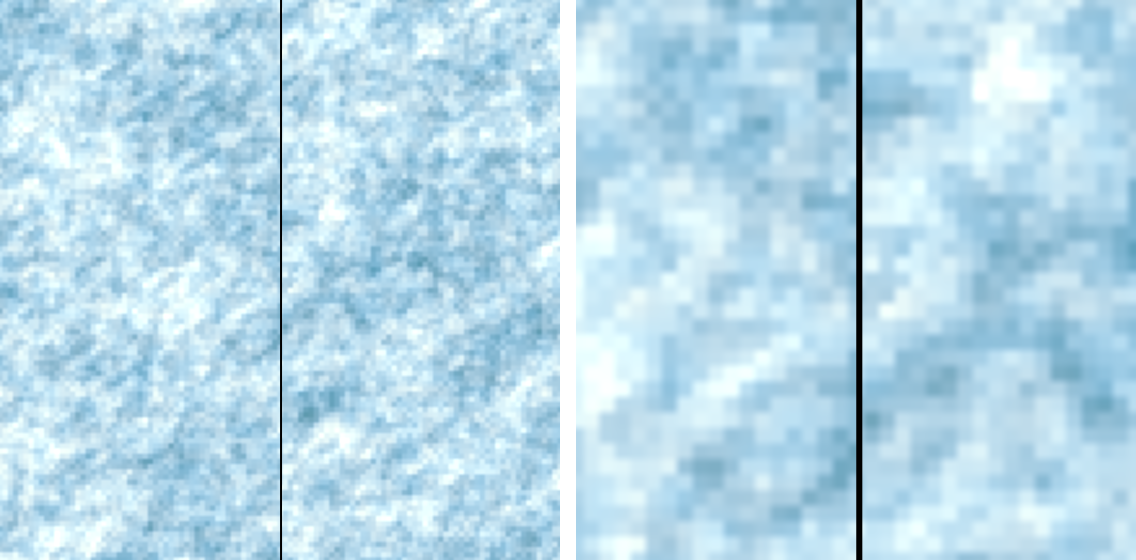
Left, the full canvas; right, a detail of the centre.
A WebGL 1 fragment shader for this texture:

```glsl
precision highp float;
// Pale blue mottled grain with diagonal streaks, in two panels split by a thin black line.
uniform vec2 u_resolution;

float hash(vec2 p) {
  vec3 q = fract(p.xyx * vec3(0.1031, 0.1030, 0.0973));
  q += dot(q, q.yzx + 33.33);
  return fract((q.x + q.y) * q.z);
}

float noise(vec2 p) {
  vec2 i = floor(p);
  vec2 f = smoothstep(0.0, 1.0, fract(p));
  return mix(mix(hash(i), hash(i + vec2(1.0, 0.0)), f.x),
             mix(hash(i + vec2(0.0, 1.0)), hash(i + 1.0), f.x), f.y);
}

// Brightness of one square cell, in deviations from the mean.
float cellTone(vec2 cell) {
  vec2 along = vec2(dot(cell, vec2(0.84, 0.54)), dot(cell, vec2(-0.54, 0.84))) + 300.0;
  float streaks = noise(along / vec2(21.0, 9.0)) - 0.5;
  float clumps = noise(along / vec2(8.0, 4.2) + 71.0) - 0.5;
  float grain = noise(along / vec2(2.5, 1.8) + 157.0) - 0.5;
  float speck = hash(cell + 419.0) - 0.5;
  return 2.4 * streaks + 2.0 * clumps + 3.4 * grain + 1.5 * speck;
}

// Square cells with softened borders.
float softCells(vec2 p) {
  vec2 i = floor(p);
  vec2 f = smoothstep(0.12, 0.88, fract(p));
  return mix(mix(cellTone(i), cellTone(i + vec2(1.0, 0.0)), f.x),
             mix(cellTone(i + vec2(0.0, 1.0)), cellTone(i + 1.0), f.x), f.y);
}

void main() {
  vec2 uv = gl_FragCoord.xy / u_resolution;
  float lineCenter = 0.502;

  // Each panel gets its own patch of grain.
  vec2 p = uv * 108.0 + step(lineCenter, uv.x) * vec2(230.0, 90.0);
  float tone = softCells(p);

  // Steel blue through sky blue to icy white.
  vec3 color = vec3(0.722, 0.860, 0.932) + tone * vec3(0.103, 0.072, 0.046);
  color.b -= 0.006 * tone * tone;

  // Slight drift between greyer and bluer cells.
  color += (noise(p * 0.4 + 53.0) - 0.5) * vec3(0.05, 0.0, -0.03);

  // Dividing line.
  float pixel = 1.0 / u_resolution.x;
  float line = 1.0 - smoothstep(-0.5 * pixel, 0.5 * pixel, abs(uv.x - lineCenter) - 0.0018);
  color = mix(color, vec3(0.0), line);

  gl_FragColor = vec4(clamp(color, 0.0, 1.0), 1.0);
}
```
